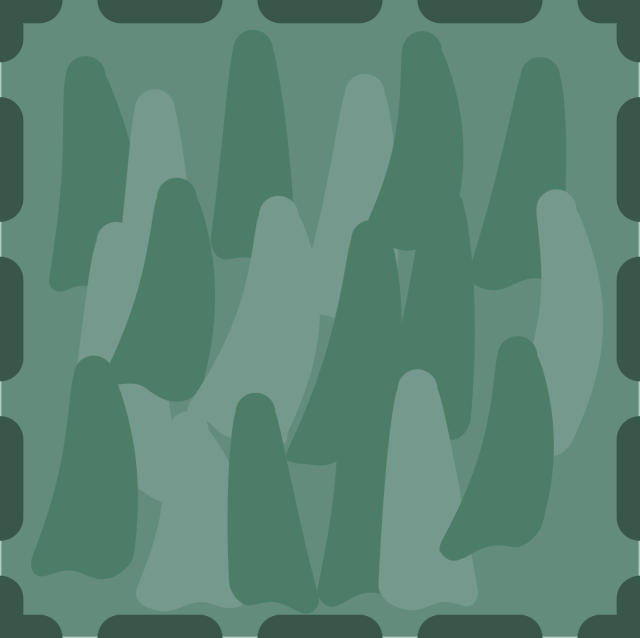
Write a Shadertoy shader that draws this pattern.

```glsl
// Flat forest camouflage of tapered, leaning blobs inside a rounded dashed frame.

const vec3 GROUND = vec3(0.39, 0.55, 0.49);
const vec3 DARK_TREE = vec3(0.30, 0.49, 0.41);
const vec3 LIGHT_TREE = vec3(0.46, 0.60, 0.55);
const vec3 FRAME = vec3(0.22, 0.34, 0.29);
const vec3 EDGE_LINE = vec3(0.70, 0.80, 0.76);

const int COLUMNS = 6;
const int ROWS = 3;
const vec2 FIRST_TIP = vec2(0.15, 0.90);
const vec2 TIP_STEP = vec2(0.137, -0.24);
const vec2 TIP_JITTER = vec2(0.06, 0.13);
const float ROW_SHIFT = 0.035;       // sideways offset of alternate rows
const float TIP_RADIUS = 0.031;
const float LOWEST_BASE = 0.05;
const float WAVE_HEIGHT = 0.006;     // ripple of the base
const float WAVE_RATE = 62.0;

const float DASHES = 4.0;
const float DASH_HALF = 0.0977;
const float DASH_DEPTH = 0.0365;
const float EDGE_WIDTH = 0.0022;

vec4 hash41(float n) {
    vec4 p = fract(vec4(n) * vec4(0.1031, 0.1030, 0.0973, 0.1099));
    p += dot(p, p.wzxy + 33.33);
    return fract((p.xxyz + p.yzzw) * p.zywx);
}

// Rounded box distance, q measured from the box sides
float roundedSides(vec2 q, float radius) {
    q += radius;
    return length(max(q, 0.0)) + min(max(q.x, q.y), 0.0) - radius;
}

float coverage(float dist) {
    float pixel = 0.75 / iResolution.y;
    return 1.0 - smoothstep(-pixel, pixel, dist);
}

// Blob with a round tip, a bent axis and a wide rippled base
float treeDistance(vec2 p, vec2 tip, float tall, float baseHalf, vec4 rnd) {
    float t = clamp((tip.y - TIP_RADIUS - p.y) / (tall - TIP_RADIUS), 0.0, 1.0);
    float lean = mix(-0.085, 0.035, rnd.x);
    float bow = mix(-0.005, 0.035, rnd.y);
    float side = p.x - tip.x - lean * t * t - bow * sin(3.14159 * t);
    float halfWidth = mix(TIP_RADIUS, baseHalf, pow(t, 0.75));

    float slope = mix(-0.25, 0.35, rnd.z) * side;
    float ripple = WAVE_HEIGHT * sin(side * WAVE_RATE + 6.2832 * rnd.w);
    float y = p.y - tip.y + 0.5 * tall + (slope + ripple) * t;
    return roundedSides(vec2(abs(side) - halfWidth, abs(y) - 0.5 * tall), TIP_RADIUS);
}

// Dashes along one side: x runs along it, y is the depth from it
float dashDistance(float along, float depth) {
    float fromCentre = abs(fract(along * DASHES + 0.5) - 0.5) / DASHES;
    return roundedSides(vec2(fromCentre - DASH_HALF, depth - DASH_DEPTH), DASH_DEPTH);
}

void mainImage(out vec4 fragColor, in vec2 fragCoord) {
    vec2 uv = fragCoord / iResolution.xy;
    vec3 color = GROUND;

    // Trees, painted from the back row to the front
    for (int i = 0; i < COLUMNS * ROWS; i++) {
        float id = float(i);
        vec2 cell = vec2(float(i % COLUMNS), float(i / COLUMNS));
        vec4 place = hash41(id + 17.0);
        vec4 bend = hash41(id + 71.0);

        vec2 tip = FIRST_TIP + cell * TIP_STEP + (place.xy - 0.5) * TIP_JITTER;
        tip.x += ROW_SHIFT * (mod(cell.y, 2.0) - 0.5);

        // Three of every five trees are dark; light ones are larger
        bool isDark = (2 * i + 2) % 5 < 3;
        float tall = isDark ? mix(0.30, 0.38, place.z) : mix(0.37, 0.45, place.z);
        tall = min(tall, tip.y - LOWEST_BASE);
        float baseHalf = isDark ? mix(0.068, 0.083, place.w) : mix(0.066, 0.105, place.w);

        float dist = treeDistance(uv, tip, tall, baseHalf, bend);
        color = mix(color, isDark ? DARK_TREE : LIGHT_TREE, coverage(dist));
    }

    // Pale hairline on the left, right and lower edges
    vec2 inset = min(uv, 1.0 - uv);
    color = mix(color, EDGE_LINE, coverage(min(inset.x, uv.y) - EDGE_WIDTH));

    // Dashed frame
    float frame = min(dashDistance(uv.x, inset.y), dashDistance(uv.y, inset.x));
    color = mix(color, FRAME, coverage(frame));

    fragColor = vec4(color, 1.0);
}
```
